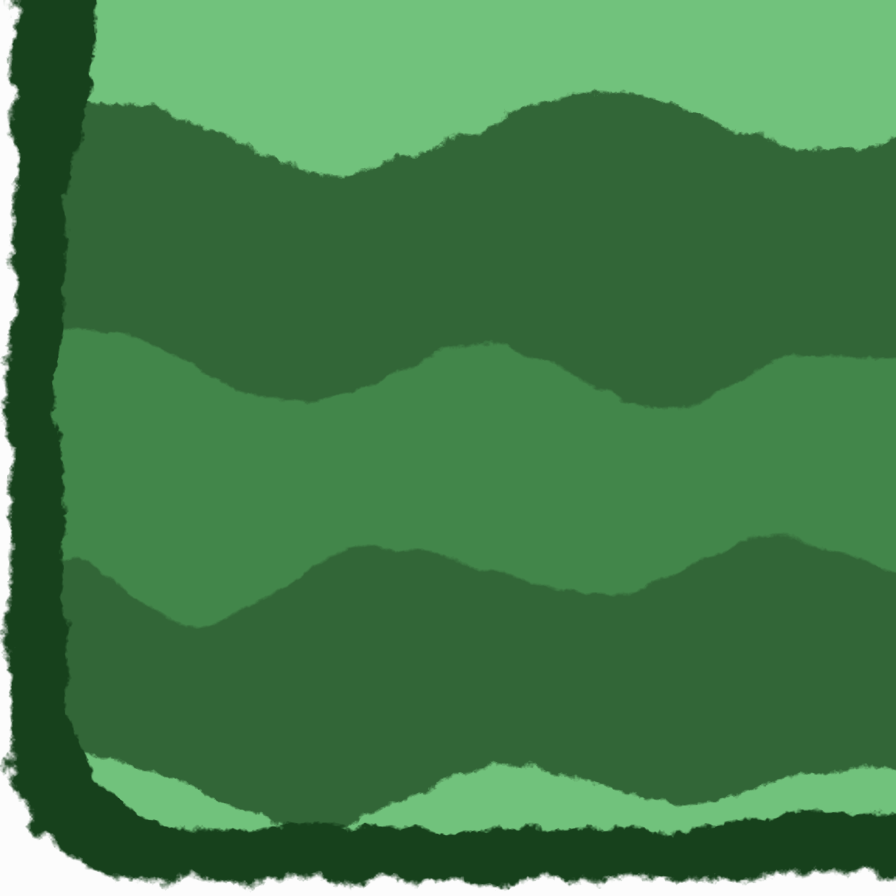
Reproduce this background procedurally as a WebGL 2 fragment shader.

```glsl
#version 300 es
precision highp float;
// Rolling green hill bands framed on the left and bottom by a ragged dark painted border.

uniform vec2 u_resolution;
out vec4 outColor;

const vec3 PAPER = vec3(0.99);
const vec3 LIGHT_GREEN = vec3(0.445, 0.76, 0.485);
const vec3 MID_GREEN = vec3(0.26, 0.525, 0.29);
const vec3 DEEP_GREEN = vec3(0.195, 0.40, 0.215);
const vec3 BORDER_GREEN = vec3(0.09, 0.255, 0.11);

float hash(vec2 p) {
  vec3 q = fract(vec3(p.xyx) * 0.1031);
  q += dot(q, q.yzx + 33.33);
  return fract((q.x + q.y) * q.z);
}

float valueNoise(vec2 p) {
  vec2 cell = floor(p), f = fract(p);
  f = f * f * (3.0 - 2.0 * f);
  float low = mix(hash(cell), hash(cell + vec2(1, 0)), f.x);
  float high = mix(hash(cell + vec2(0, 1)), hash(cell + vec2(1, 1)), f.x);
  return mix(low, high, f.y);
}

// Layered noise centred on zero, used to fray the paint edges
float fray(vec2 p, float frequency, float seed) {
  float sum = 0.0, weight = 0.5;
  for (int i = 0; i < 5; i++) {
    sum += weight * (valueNoise(p * frequency + seed) - 0.5);
    frequency *= 2.03;
    weight *= 0.62;
  }
  return sum;
}

// Coverage from a signed distance, never sharper than one pixel
float cover(float d, float feather) {
  float w = max(feather, 0.75 / u_resolution.y);
  return smoothstep(-w, w, d);
}

// One smooth slope between a crest and a trough
float slope(float x, float from, float to, float rise) {
  return rise * smoothstep(from, to, x);
}

float bump(float x, float centre, float width) {
  float t = (x - centre) / width;
  return exp(-t * t);
}

// Distance inside a rounded lower left corner
float cornerInset(vec2 p, vec2 edge, float radius) {
  vec2 q = edge + radius - p;
  return radius - length(max(q, 0.0)) - min(max(q.x, q.y), 0.0);
}

// Outlines of the hills, from the highest to the lowest
float topHill(float x) {
  return 0.885 + slope(x, 0.13, 0.365, -0.077) + slope(x, 0.365, 0.68, 0.09)
    + slope(x, 0.68, 0.92, -0.068) + slope(x, 0.92, 1.1, 0.043);
}

float middleHill(float x) {
  return 0.629 + slope(x, 0.11, 0.335, -0.078) + slope(x, 0.335, 0.54, 0.064)
    + slope(x, 0.54, 0.755, -0.072) + slope(x, 0.755, 0.885, 0.059);
}

float lowerHill(float x) {
  return 0.374 + slope(x, 0.08, 0.215, -0.072) + slope(x, 0.215, 0.415, 0.087)
    + slope(x, 0.415, 0.68, -0.051) + slope(x, 0.68, 0.865, 0.063)
    + slope(x, 0.865, 1.02, -0.041);
}

float bottomStrip(float x) {
  return 0.157 + slope(x, 0.1, 0.345, -0.081) + slope(x, 0.345, 0.56, 0.069)
    + slope(x, 0.56, 0.76, -0.042) + slope(x, 0.76, 0.945, 0.04)
    + slope(x, 0.945, 1.05, -0.013);
}

vec3 paintBelow(vec3 base, vec3 paint, vec2 p, float height, float rough, float seed) {
  float d = height - p.y + rough * fray(p, 34.0, seed);
  return mix(base, paint, cover(d, 0.0025));
}

void main() {
  vec2 p = gl_FragCoord.xy / u_resolution;

  // Hill bands, each painted over the one behind
  vec3 color = LIGHT_GREEN;
  color = paintBelow(color, DEEP_GREEN, p, topHill(p.x), 0.022, 11.0);
  color = paintBelow(color, MID_GREEN, p, middleHill(p.x), 0.015, 27.0);
  color = paintBelow(color, DEEP_GREEN, p, lowerHill(p.x), 0.013, 43.0);
  color = paintBelow(color, LIGHT_GREEN, p, bottomStrip(p.x), 0.02, 59.0);

  // Border, wider at the top and toward the right
  vec2 innerEdge = vec2(0.071, 0.073);
  innerEdge.x += slope(p.y, 0.76, 0.91, 0.034) - 0.013 * bump(p.y, 0.56, 0.06);
  innerEdge.y += slope(p.x, 0.78, 0.9, 0.024);
  float inner = cornerInset(p, innerEdge, 0.16) + 0.024 * fray(p, 24.0, 71.0);
  color = mix(BORDER_GREEN, color, cover(inner, 0.002));

  // Bare paper outside the torn outer edge
  vec2 outerEdge = vec2(0.009 + slope(p.y, 0.6, 0.75, 0.007), 0.017);
  outerEdge.y += 0.006 * bump(p.x, 0.93, 0.06);
  float outer = cornerInset(p, outerEdge, 0.155) + 0.028 * fray(p, 28.0, 89.0);
  color = mix(PAPER, color, cover(outer, 0.004));

  outColor = vec4(color, 1.0);
}
```
